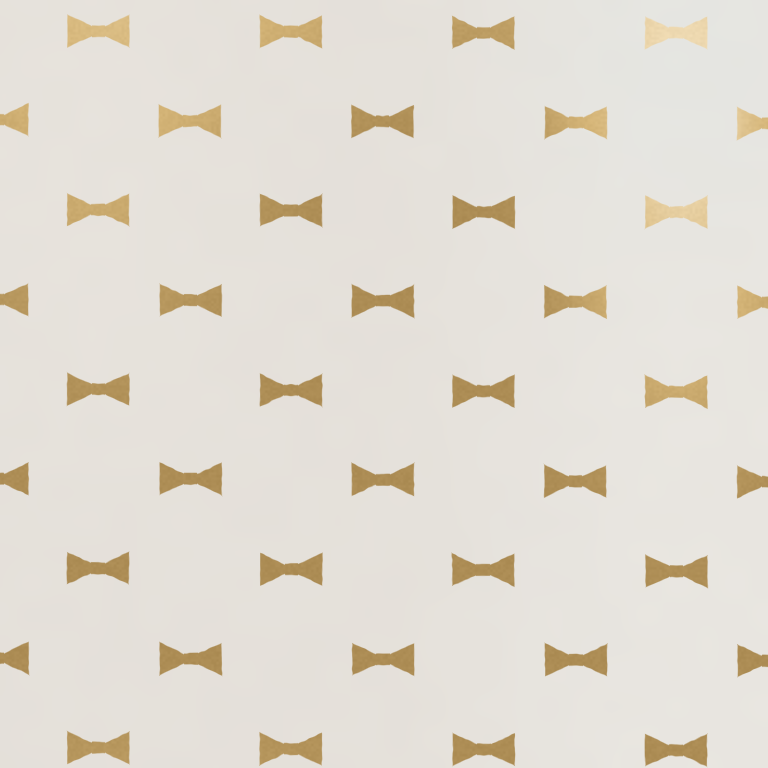
Write a three.js fragment shader that draws this pattern.

```glsl
// Staggered rows of gold foil bow ties on warm off-white paper, lit by a soft sheen.
#define PITCH vec2(0.2510, 0.1167)
#define FIRST_BOW vec2(0.1276, 0.0265)
#define ROW_SHIFT 0.1309
#define ROW_SLOPE 0.0045
#define BOW_HALF vec2(0.0404, 0.0213)
#define KNOT_HALF vec2(0.0088, 0.0075)
#define EDGE_SOFT 0.0011
#define EDGE_WOBBLE 0.0007
#define PAPER vec3(0.897, 0.880, 0.855)
#define GOLD_DARK vec3(0.675, 0.550, 0.330)
#define GOLD_MID vec3(0.835, 0.710, 0.470)
#define GOLD_PALE vec3(0.935, 0.855, 0.700)

varying vec2 vUv;

float hash(vec2 p) {
  return fract(sin(dot(p, vec2(127.1, 311.7))) * 43758.5453);
}

float noise(vec2 p) {
  vec2 i = floor(p), f = fract(p);
  f = f * f * (3.0 - 2.0 * f);
  return mix(mix(hash(i), hash(i + vec2(1.0, 0.0)), f.x),
             mix(hash(i + vec2(0.0, 1.0)), hash(i + 1.0), f.x), f.y);
}

// Elliptical pool of light
float glow(vec2 p, vec2 center, vec2 radius) {
  vec2 d = (p - center) / radius;
  return exp(-dot(d, d));
}

// Two flared wings joined by a small flat knot
float bowDistance(vec2 p, float wobble) {
  vec2 a = abs(p);
  float flare = (a.x - KNOT_HALF.x) / (BOW_HALF.x - KNOT_HALF.x);
  float wing = mix(KNOT_HALF.y * 0.87, BOW_HALF.y, flare);
  float halfHeight = a.x < KNOT_HALF.x ? KNOT_HALF.y : wing;
  return max(a.x - BOW_HALF.x, (a.y - halfHeight) * 0.92) + wobble;
}

// Foil reflection, from 0 (dark) to 1 (pale)
float foilSheen(vec2 p) {
  float s = 0.95 * glow(p, vec2(0.89, 0.88), vec2(0.15, 0.40));
  s += 0.55 * glow(p, vec2(0.12, 1.00), vec2(0.22, 0.42));
  s += 0.35 * glow(p, vec2(0.45, 1.05), vec2(0.30, 0.18));
  s += 0.20 * glow(p, vec2(0.20, 0.00), vec2(0.35, 0.10));
  return clamp(s, 0.0, 1.0);
}

vec3 foilColor(vec2 p) {
  float s = foilSheen(p);
  vec3 gold = mix(GOLD_DARK, GOLD_MID, smoothstep(0.0, 0.55, s));
  gold = mix(gold, GOLD_PALE, smoothstep(0.5, 1.0, s));
  return gold + 0.03 * (noise(p * 300.0) - 0.5);
}

vec3 paperColor(vec2 p) {
  vec3 paper = PAPER + vec3(0.014, 0.020, 0.024) * smoothstep(0.45, 0.9, p.x);
  paper += vec3(-0.012, 0.000, 0.004) * glow(p, vec2(0.90, 0.92), vec2(0.22, 0.20));
  paper += 0.008 * glow(p, vec2(0.10, 0.75), vec2(0.20, 0.35));
  return paper + 0.006 * (noise(p * 25.0) - 0.5);
}

void main() {
  // Rows sink slightly to the right; odd rows shift left
  vec2 grid = vUv - FIRST_BOW;
  grid.y += ROW_SLOPE * grid.x;
  float row = floor(grid.y / PITCH.y + 0.5);
  grid.x += ROW_SHIFT * mod(row, 2.0);
  vec2 cell = vec2(floor(grid.x / PITCH.x + 0.5), row);

  // Small misplacement and hand-cut edge for each bow
  vec2 local = grid - cell * PITCH;
  local += 0.0014 * (vec2(hash(cell + 3.0), hash(cell + 17.0)) - 0.5);
  float wobble = EDGE_WOBBLE * (noise(local * 160.0 + cell * 37.0) - 0.5) * 2.0;

  float d = bowDistance(local, wobble);
  float foil = 1.0 - smoothstep(-EDGE_SOFT, EDGE_SOFT, d);
  gl_FragColor = vec4(mix(paperColor(vUv), foilColor(vUv), foil), 1.0);
}
```
